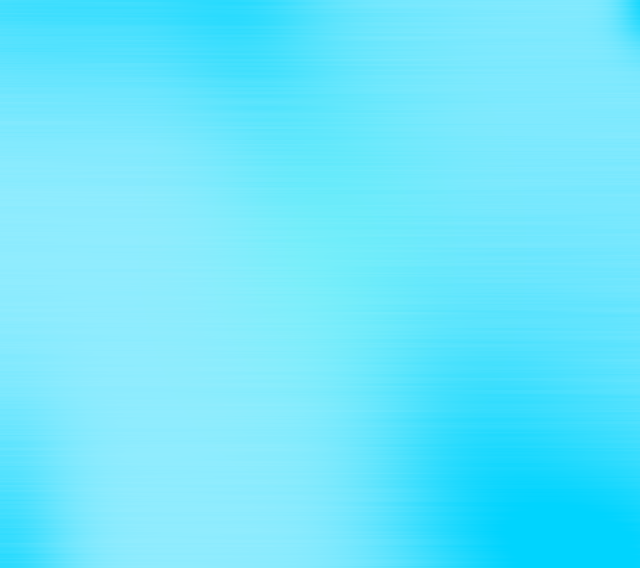
Give the GLSL for this background, as a WebGL 2 fragment shader.

```glsl
#version 300 es
precision highp float;
// Brushed cyan metal: soft pale and deep glows crossed by fine horizontal streaks.
uniform vec2 u_resolution;
out vec4 fragColor;

const vec3 PALE = vec3(0.565, 0.925, 0.995);
const vec3 DEEP = vec3(0.0, 0.83, 0.995);
const vec3 AQUA_SHIFT = vec3(-0.04, 0.018, -0.015);

float hash(vec2 p) {
    vec3 q = fract(vec3(p.xyx) * 0.1031);
    q += dot(q, q.yzx + 33.33);
    return fract((q.x + q.y) * q.z);
}

// Elliptical soft spot, 1 at its centre
float glow(vec2 p, vec2 centre, vec2 spread) {
    vec2 d = (p - centre) / spread;
    return exp(-dot(d, d));
}

// Smooth value noise on a stretched grid, centred on zero
float streakNoise(vec2 p, vec2 cells) {
    p *= cells;
    vec2 cell = floor(p);
    vec2 f = smoothstep(0.0, 1.0, p - cell);
    float low = mix(hash(cell), hash(cell + vec2(1, 0)), f.x);
    float high = mix(hash(cell + vec2(0, 1)), hash(cell + vec2(1, 1)), f.x);
    return mix(low, high, f.y) - 0.5;
}

// Layered brush marks, each layer finer, shorter and stronger than the last
float brushing(vec2 p) {
    float sum = 0.0;
    vec2 cells = vec2(2.0, 105.0);
    for (int i = 0; i < 3; i++) {
        float layer = float(i);
        sum += streakNoise(p + layer * 3.7, cells) * (0.3 + 0.3 * layer);
        cells *= vec2(1.6, 2.0);
    }
    return sum;
}

// Amount of deep cyan, from the corners inwards
float depthAt(vec2 p) {
    float upperLeft = 0.62 * glow(p, vec2(0.10, 1.06), vec2(0.38, 0.23))
                    + 0.32 * glow(p, vec2(0.38, 0.98), vec2(0.13, 0.17));
    float middleBand = 0.21 * glow(p, vec2(0.48, 0.76), vec2(0.15, 0.20));
    float upperRight = 0.85 * glow(p, vec2(1.02, 1.0), vec2(0.05, 0.08));
    float lowerLeft = 0.68 * glow(p, vec2(0.0, -0.03), vec2(0.11, 0.28));
    float lowerRight = 0.88 * glow(p, vec2(0.92, 0.01), vec2(0.25, 0.19))
                     + 0.26 * glow(p, vec2(0.74, 0.20), vec2(0.14, 0.21))
                     + 0.26 * glow(p, vec2(0.86, 0.30), vec2(0.32, 0.27));
    float rightVeil = 0.11 * smoothstep(0.45, 0.70, p.x);
    return upperLeft + middleBand + upperRight + lowerLeft + lowerRight + rightVeil;
}

void main() {
    vec2 uv = gl_FragCoord.xy / u_resolution;
    float depth = depthAt(uv);

    // Streaks show most in the half tones
    float tone = clamp(depth, 0.0, 1.0);
    depth += brushing(uv) * (0.035 + 0.24 * tone * (1.0 - tone));

    vec3 colour = mix(PALE, DEEP, clamp(depth, 0.0, 1.0));
    colour += AQUA_SHIFT * glow(uv, vec2(0.52, 0.56), vec2(0.18, 0.26));
    fragColor = vec4(clamp(colour, 0.0, 1.0), 1.0);
}
```
